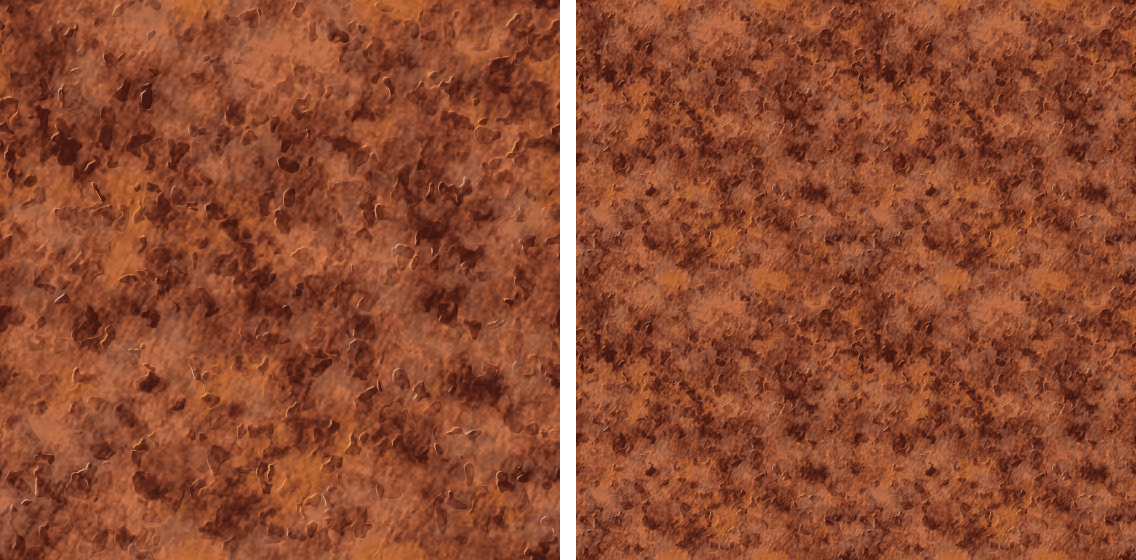
Left: one tile. Right: repeated 2 by 2.
A three.js fragment shader for this texture:

```glsl
// Weathered rust: clustered dark flakes on mottled russet, with lit rims and a fine slanted grain.
varying vec2 vUv;

const vec3 DEEP_BROWN = vec3(0.28, 0.10, 0.07);
const vec3 DARK_RUST  = vec3(0.385, 0.16, 0.10);
const vec3 MID_RUST   = vec3(0.51, 0.245, 0.155);
const vec3 WARM_RUST  = vec3(0.61, 0.32, 0.20);
const vec3 LIGHT_RUST = vec3(0.73, 0.42, 0.27);
const vec3 OCHRE      = vec3(0.72, 0.38, 0.15);
const vec3 DUST       = vec3(0.57, 0.37, 0.29);
const vec3 GOLD_RIM   = vec3(0.88, 0.60, 0.34);
const vec3 PALE_RIM   = vec3(0.82, 0.72, 0.65);

const float DAB_CELLS = 15.0;     // cells across in the coarsest dab layer
const float DAB_STEP = 9.0;       // extra cells in each finer layer
const float DARK_SHARE = 0.25;
const float DARK_TONE = -0.33;
const float LIGHT_TONE = 0.13;
const float EDGE_SOFTNESS = 0.09; // in dab cells
const float WARP = 0.026;
const float MOTTLE = 1.15;
const float MEAN_TONE = 0.535;
const float GRAIN = 0.24;
const float RELIEF = 0.2;
const vec2 LIGHT_STEP = vec2(0.0026, -0.0020);

float hash(vec2 p) {
  return fract(sin(dot(p, vec2(127.1, 311.7))) * 43758.5453);
}

// Value noise that repeats after a whole period.
float noise(vec2 p, vec2 period) {
  vec2 i = floor(p);
  vec2 f = fract(p);
  f = f * f * (3.0 - 2.0 * f);
  vec2 a = mod(i, period);
  vec2 b = mod(i + 1.0, period);
  return mix(mix(hash(a), hash(vec2(b.x, a.y)), f.x),
             mix(hash(vec2(a.x, b.y)), hash(b), f.x), f.y);
}

float patches(vec2 uv, float cells, vec2 shift) {
  return noise(uv * cells + shift, vec2(cells));
}

float fbm(vec2 uv, float cells, vec2 shift) {
  float sum = 0.0;
  float weight = 0.5;
  for (int i = 0; i < 4; i++) {
    sum += weight * patches(uv, cells, shift);
    cells *= 2.0;
    weight *= 0.6;
  }
  return sum / 1.09;
}

// Ragged outlines for the dabs.
vec2 ragged(vec2 uv) {
  vec2 coarse = vec2(patches(uv, 42.0, vec2(0.0)), patches(uv, 42.0, vec2(17.0, 31.0)));
  vec2 fine = vec2(patches(uv, 105.0, vec2(5.0)), patches(uv, 105.0, vec2(41.0, 23.0)));
  return uv + WARP * (coarse - 0.5) + 0.35 * WARP * (fine - 0.5);
}

// Tone offset left by scattered dabs: few opaque dark ones, many thin light ones.
float dabs(vec2 uv) {
  float tone = 0.0;
  for (int layer = 0; layer < 4; layer++) {
    float k = float(layer);
    float cells = DAB_CELLS + DAB_STEP * k;
    vec2 p = uv * cells;
    for (int y = -1; y <= 1; y++) {
      for (int x = -1; x <= 1; x++) {
        vec2 cell = floor(p) + vec2(float(x), float(y));
        vec2 id = mod(cell, cells) + 71.0 * k;
        vec2 jitter = vec2(hash(id + 0.31), hash(id + 0.67));
        float pick = hash(id + 0.13);
        float dark = step(pick, DARK_SHARE);
        float radius = mix(0.2, 0.62, hash(id + 0.89));
        vec2 d = (p - cell - mix(vec2(0.1), vec2(0.9), jitter)) * vec2(1.1, 0.9);
        float cover = 1.0 - smoothstep(-EDGE_SOFTNESS, EDGE_SOFTNESS, length(d) - radius);
        float opacity = mix(0.1, 0.45, pick) + dark * mix(0.2, 0.75, fract(pick * 23.0));
        tone = mix(tone, mix(LIGHT_TONE, DARK_TONE, dark), cover * opacity);
      }
    }
  }
  return tone;
}

vec3 rust(float tone) {
  vec3 c = mix(DEEP_BROWN, DARK_RUST, clamp(tone / 0.22, 0.0, 1.0));
  c = mix(c, MID_RUST, clamp((tone - 0.22) / 0.21, 0.0, 1.0));
  c = mix(c, WARM_RUST, clamp((tone - 0.43) / 0.2, 0.0, 1.0));
  return mix(c, LIGHT_RUST, clamp((tone - 0.63) / 0.24, 0.0, 1.0));
}

void main() {
  // Slanted grain: whole-number shear keeps it tiling.
  vec2 slant = vec2(2.0 * vUv.x - vUv.y, vUv.x + 2.0 * vUv.y);
  float grain = noise(slant * vec2(78.0, 32.0), vec2(78.0, 32.0)) - 0.5;
  grain += 0.7 * (patches(vUv, 210.0, vec2(0.0)) - 0.5);

  // Tone from mottling, dabs and grain.
  vec2 warped = ragged(vUv);
  float dab = dabs(warped);
  float slope = dab - dabs(ragged(vUv + LIGHT_STEP));
  float mottle = fbm(mix(vUv, warped, 0.6), 13.0, vec2(3.0, 7.0)) - 0.5;
  float tone = MEAN_TONE + MOTTLE * mottle + dab + GRAIN * grain;
  vec3 color = rust(tone);

  // Small ochre stains on the lighter rust, dull dust elsewhere.
  float stain = smoothstep(0.52, 0.76, fbm(vUv, 9.0, vec2(2.0, 5.0)));
  float dust = smoothstep(0.46, 0.72, fbm(vUv, 19.0, vec2(9.0, 4.0)));
  color = mix(color, OCHRE, 0.5 * stain * smoothstep(0.35, 0.65, tone));
  color = mix(color, DUST, 0.4 * dust * (1.0 - stain) * smoothstep(0.1, 0.5, tone));

  // Relief shading, then bright broken rims.
  color *= 1.0 + RELIEF * clamp(slope * 3.0, -0.7, 0.7) + 0.12 * grain;
  float broken = smoothstep(0.45, 0.75, patches(vUv, 30.0, vec2(11.0, 6.0)));
  float rim = smoothstep(0.08, 0.26, slope) * broken;
  color = mix(color, mix(GOLD_RIM, PALE_RIM, dust), 0.75 * rim);

  gl_FragColor = vec4(color, 1.0);
}
```
